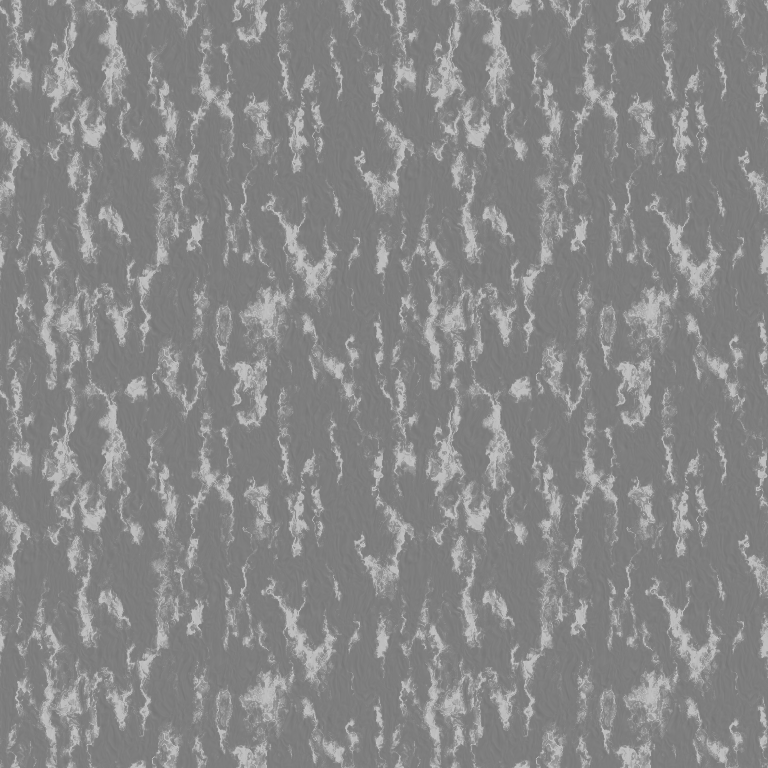
This texture map is drawn by a three.js fragment shader. Its source:

```glsl
varying vec2 vUv;

const float REPEATS = 2.0;                // tiles across and up
const vec2 VEIN_CELLS = vec2(12.0, 3.0);  // tall cells stretch the veins upright
const vec2 BRANCH_CELLS = vec2(23.0, 9.0);
const vec2 BEND_CELLS = vec2(12.0, 8.0);
const vec2 CRINKLE_CELLS = vec2(46.0, 36.0);
const vec2 PATCH_CELLS = vec2(15.0, 8.0);
const vec2 FROST_CELLS = vec2(52.0, 34.0);
const vec2 GRAIN_CELLS = vec2(46.0, 26.0);
const vec2 BEND = vec2(0.026, 0.050);
const vec2 CRINKLE = vec2(0.024, 0.030);
const float VEIN_WIDTH = 0.125;
const float VEIN_GAIN = 1.5;
const vec2 LICHEN_RANGE = vec2(0.14, 0.95);
const float RELIEF = 0.055;
const vec2 RELIEF_STEP = vec2(0.0022, 0.0016);
const vec3 BARK = vec3(0.492);
const vec3 LICHEN = vec3(0.745);

vec2 hash2(vec2 p) {
  vec3 h = fract(p.xyx * vec3(0.1031, 0.1030, 0.0973));
  h += dot(h, h.yzx + 33.33);
  return fract((h.xx + h.yz) * h.zy);
}

float corner(vec2 cell, vec2 f, vec2 offset, vec2 cells, float seed) {
  vec2 slope = hash2(mod(cell + offset, cells) + seed * 17.0) * 2.0 - 1.0;
  return dot(slope, f - offset);
}

// Gradient noise that wraps once per tile
float noise(vec2 p, vec2 cells, float seed) {
  vec2 cell = floor(p * cells);
  vec2 f = p * cells - cell;
  vec2 u = f * f * f * (f * (f * 6.0 - 15.0) + 10.0);
  vec2 e = vec2(0.0, 1.0);
  float low = mix(corner(cell, f, e.xx, cells, seed), corner(cell, f, e.yx, cells, seed), u.x);
  float high = mix(corner(cell, f, e.xy, cells, seed), corner(cell, f, e.yy, cells, seed), u.x);
  return mix(low, high, u.y);
}

float fbm(vec2 p, vec2 cells, float seed) {
  float sum = 0.0;
  float amplitude = 1.0;
  for (int i = 0; i < 3; i++) {
    sum += amplitude * noise(p, cells, seed + float(i));
    cells *= 2.0;
    amplitude *= 0.5;
  }
  return sum;
}

vec2 warp(vec2 p, vec2 cells, float seed) {
  return vec2(fbm(p, cells, seed), fbm(p, cells, seed + 5.0));
}

// Ridged height of the fine bark grain
float grain(vec2 p) {
  return abs(fbm(p, GRAIN_CELLS, 41.0));
}

void main() {
  vec2 tile = vUv * REPEATS;
  vec2 bent = tile + BEND * warp(tile, BEND_CELLS, 1.0);
  vec2 ragged = bent + CRINKLE * warp(tile, CRINKLE_CELLS, 11.0);

  // Upright branching veins along the zero lines of the noise
  float field = noise(ragged, VEIN_CELLS, 21.0)
              + 0.55 * noise(ragged, BRANCH_CELLS, 23.0);
  float vein = exp(-abs(field) / VEIN_WIDTH);

  // Patches break up the veins, frost frays them into filaments
  float patches = smoothstep(-0.42, 0.38, fbm(bent, PATCH_CELLS, 25.0));
  float filament = exp(-abs(fbm(ragged, FROST_CELLS, 31.0)) * 5.0);
  float frost = mix(0.3 + 0.95 * filament, 1.0, 0.4 * vein * patches);
  float lichen = smoothstep(LICHEN_RANGE.x, LICHEN_RANGE.y, VEIN_GAIN * vein * patches * frost);

  // Side-lit grain on the plain bark
  float relief = grain(bent + RELIEF_STEP) - grain(bent - RELIEF_STEP);
  vec3 color = mix(BARK, LICHEN, lichen) + RELIEF * relief;
  gl_FragColor = vec4(color, 1.0);
}
```
